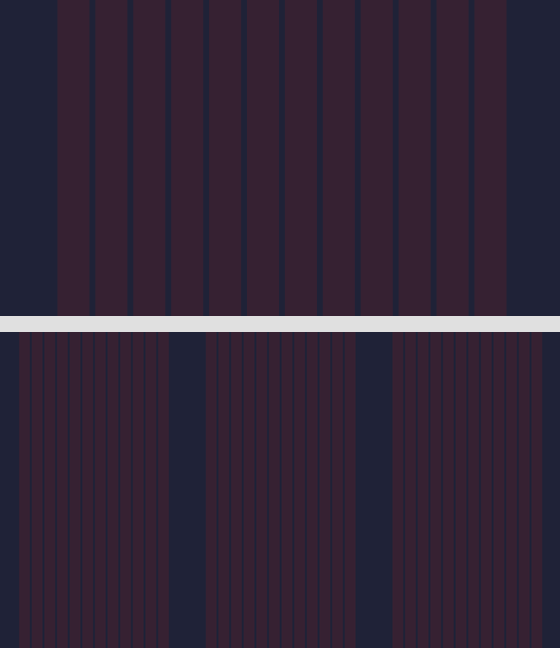
Top: one tile. Bottom: repeated 3 by 3.
Reproduce this pattern procedurally as a WebGL 1 fragment shader.

```glsl
precision highp float;
// Twelve flat plum bars stand on a navy ground, split by narrow gaps.
// Each bar is a one-dimensional box distance, repeated by a clamped index;
// the plain navy margins at both sides let the design tile.

uniform vec2 u_resolution;

// Lengths are fractions of the canvas width.
const float BAR_COUNT = 12.0;
const float FIRST_EDGE = 0.1025;
const float BAR_PITCH = 0.0677;
const float BAR_WIDTH = 0.0573;

const vec3 NAVY = vec3(0.12, 0.135, 0.215);
const vec3 PLUM = vec3(0.21, 0.13, 0.196);

// Signed distance to the nearest bar, negative inside.
float barDistance(float x) {
    float fromFirst = x - FIRST_EDGE - 0.5 * BAR_WIDTH;
    float index = clamp(floor(fromFirst / BAR_PITCH + 0.5), 0.0, BAR_COUNT - 1.0);
    return abs(fromFirst - index * BAR_PITCH) - 0.5 * BAR_WIDTH;
}

void main() {
    float x = gl_FragCoord.x / u_resolution.x;
    float pixel = 1.0 / u_resolution.x;

    // Edge coverage over one pixel.
    float coverage = clamp(0.5 - barDistance(x) / pixel, 0.0, 1.0);
    gl_FragColor = vec4(mix(NAVY, PLUM, coverage), 1.0);
}
```
